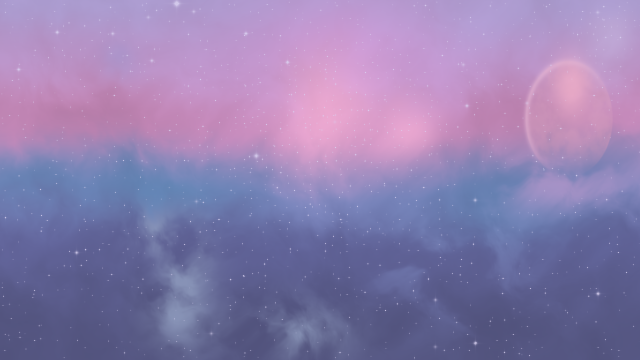
A Shadertoy shader for this background:

```glsl
float hash(vec2 p) {
    return fract(sin(dot(p, vec2(127.1, 311.7))) * 43758.5453);
}

float noise(vec2 p) {
    vec2 cell = floor(p), f = fract(p);
    f = f * f * (3.0 - 2.0 * f);
    float low = mix(hash(cell), hash(cell + vec2(1, 0)), f.x);
    float high = mix(hash(cell + vec2(0, 1)), hash(cell + vec2(1, 1)), f.x);
    return mix(low, high, f.y);
}

float fbm(vec2 p) {
    float sum = 0.0, amplitude = 0.5;
    for (int i = 0; i < 5; i++) {
        sum += amplitude * noise(p);
        p = mat2(1.6, 1.2, -1.2, 1.6) * p + 3.7;
        amplitude *= 0.5;
    }
    return sum;
}

// Soft elliptical falloff
float blob(vec2 p, vec2 center, vec2 size) {
    vec2 d = (p - center) / size;
    return exp(-dot(d, d));
}

// Point with a faint four-armed flare
float sparkle(vec2 d, float size) {
    d = abs(d) / size;
    float core = exp(-dot(d, d) * 5.0);
    float arms = exp(-d.x * 7.0 - d.y * 1.3) + exp(-d.y * 7.0 - d.x * 1.3);
    return core + 0.45 * arms;
}

// One jittered star per grid cell, kept with the given chance
float starLayer(vec2 p, float scale, float size, float chance, float seed) {
    vec2 cell = floor(p * scale);
    vec2 key = cell + seed;
    vec2 jitter = 0.25 + 0.5 * vec2(hash(key + 5.3), hash(key + 9.1));
    float kept = step(hash(key), chance);
    float brightness = mix(0.25, 1.0, hash(key + 2.7));
    return kept * brightness * sparkle(p - (cell + jitter) / scale, size);
}

vec3 skyGradient(float y) {
    vec3 c = mix(vec3(0.33, 0.335, 0.505), vec3(0.38, 0.39, 0.60), smoothstep(0.05, 0.36, y));
    c = mix(c, vec3(0.46, 0.51, 0.725), smoothstep(0.30, 0.49, y));
    c = mix(c, vec3(0.60, 0.54, 0.74), smoothstep(0.46, 0.57, y));
    c = mix(c, vec3(0.77, 0.54, 0.73), smoothstep(0.53, 0.66, y));
    c = mix(c, vec3(0.73, 0.58, 0.785), smoothstep(0.67, 0.84, y));
    return mix(c, vec3(0.66, 0.60, 0.80), smoothstep(0.80, 1.0, y));
}

vec3 addPlanet(vec3 sky, vec2 p, vec2 center, vec2 radius) {
    vec2 q = (p - center) / radius;
    float r = length(q);
    float disc = 1.0 - smoothstep(0.97, 1.01, r);
    float fade = smoothstep(-1.05, -0.2, q.y);
    float lit = smoothstep(-0.7, 0.9, dot(q, vec2(-0.75, 0.66)));
    float rim = exp(-pow((r - 0.97) * 16.0, 2.0)) * lit;
    float texture0 = smoothstep(0.4, 0.7, fbm(q * 3.0 + 8.0));
    vec3 c = mix(sky, vec3(0.82, 0.60, 0.74), disc * fade * (0.35 + 0.35 * texture0));
    c = mix(c, vec3(0.96, 0.70, 0.80), 0.75 * blob(q, vec2(0.05, 0.55), vec2(0.42, 0.5)));
    return mix(c, vec3(0.90, 0.72, 0.84), 0.55 * rim * smoothstep(-1.1, -0.4, q.y));
}

void mainImage(out vec4 fragColor, in vec2 fragCoord) {
    vec2 p = fragCoord / iResolution.y;
    float cloud = fbm(p * 4.0);
    float detail = fbm(p * 9.0 + 2.0 * cloud);
    vec2 w = p + 0.10 * (vec2(cloud, detail) - 0.48);
    vec3 color = skyGradient(w.y + 0.02 * cos(p.x * 3.5 + 2.6));

    // Dusky and luminous pink bands
    vec3 rose = vec3(0.71, 0.48, 0.65), blush = vec3(0.94, 0.67, 0.82);
    color = mix(color, rose, 0.65 * blob(w, vec2(0.25, 0.67), vec2(0.32, 0.07)));
    color = mix(color, rose, 0.50 * blob(w, vec2(1.38, 0.67), vec2(0.20, 0.10)));
    color = mix(color, vec3(0.81, 0.60, 0.84), 0.75 * blob(w, vec2(0.95, 0.87), vec2(0.32, 0.17)));
    color = mix(color, blush, 0.85 * blob(w, vec2(0.91, 0.69), vec2(0.14, 0.15)));
    color = mix(color, blush, 0.75 * blob(w, vec2(1.13, 0.65), vec2(0.075, 0.08)));
    color = mix(color, vec3(0.66, 0.60, 0.82), 0.6 * blob(w, vec2(0.35, 0.83), vec2(0.05)));

    // Teal haze under the horizon
    vec3 teal = vec3(0.36, 0.52, 0.70);
    color = mix(color, teal, 0.75 * blob(w, vec2(0.46, 0.48), vec2(0.24, 0.08)));
    color = mix(color, teal, 0.50 * blob(w, vec2(0.05, 0.51), vec2(0.22, 0.07)));
    color = mix(color, teal, 0.55 * blob(w, vec2(1.40, 0.43), vec2(0.20, 0.09)));

    color = addPlanet(color, p, vec2(1.581, 0.67), vec2(0.122, 0.162));

    // Cloud bank rising beside the planet
    float bank = blob(w, vec2(1.38, 0.56), vec2(0.13, 0.06)) + blob(w, vec2(1.58, 0.49), vec2(0.20, 0.06));
    color = mix(color, vec3(0.70, 0.58, 0.78), min(bank, 1.0) * smoothstep(0.3, 0.65, detail) * 0.75);

    // Pale clouds and wisps in the lower half
    float puffs = blob(w, vec2(0.43, 0.36), vec2(0.09, 0.06)) + blob(w, vec2(0.54, 0.30), vec2(0.06, 0.10))
        + blob(w, vec2(0.50, 0.16), vec2(0.08, 0.11)) + blob(w, vec2(0.80, 0.09), vec2(0.16, 0.08));
    color = mix(color, vec3(0.55, 0.60, 0.73), min(puffs, 1.0) * smoothstep(0.2, 0.65, detail) * 0.85);
    float wisps = blob(p, vec2(1.25, 0.32), vec2(0.26, 0.18)) * smoothstep(0.45, 0.75, detail);
    color = mix(color, vec3(0.47, 0.52, 0.72), 0.6 * wisps);
    color = mix(color, vec3(0.78, 0.71, 0.88), 0.6 * blob(w, vec2(1.69, 0.89), vec2(0.07, 0.09)));
    color *= 0.95 + 0.10 * detail;

    // Stars, densest around the centre and the upper right corner
    float crowd = blob(p, vec2(0.90, 0.66), vec2(0.38, 0.26)) + blob(p, vec2(1.70, 0.92), vec2(0.10));
    float stars = 0.55 * starLayer(p, 48.0, 0.0032, 0.22 + 0.5 * crowd, 11.0);
    stars += 0.65 * starLayer(p, 24.0, 0.0045, 0.20 + 0.3 * crowd, 37.0);
    stars += 0.70 * starLayer(p, 8.0, 0.010, 0.22, 71.0);
    stars += 0.8 * sparkle(p - vec2(0.491, 0.99), 0.017) + 0.6 * sparkle(p - vec2(0.712, 0.567), 0.014);
    color = mix(color, vec3(0.86, 0.83, 0.95), min(stars, 0.8));
    fragColor = vec4(color, 1.0);
}
```
